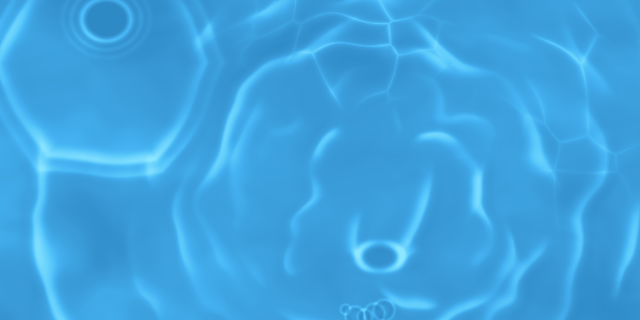
Write a WebGL 2 fragment shader that draws this texture.

```glsl
#version 300 es
precision highp float;
// Sunlit pool water: soft blue shading crossed by thin caustic crests.
// Noisy rings spread from two drops and a polar cell web joins them; the
// summed light is finally mapped through a blue colour ramp.
uniform vec2 u_resolution;
out vec4 fragColor;

float hash(vec2 p) {
    vec3 q = fract(p.xyx * 0.1031);
    q += dot(q, q.yzx + 33.33);
    return fract((q.x + q.y) * q.z);
}

float noise(vec2 p) {
    vec2 i = floor(p), f = fract(p);
    f = f * f * f * (f * (f * 6.0 - 15.0) + 10.0);
    return mix(mix(hash(i), hash(i + vec2(1, 0)), f.x),
               mix(hash(i + vec2(0, 1)), hash(i + vec2(1, 1)), f.x), f.y);
}

float fbm(vec2 p) {
    float sum = 0.0, amp = 0.55;
    for (int i = 0; i < 4; i++) {
        sum += amp * noise(p);
        p = mat2(0.8, 0.6, -0.6, 0.8) * p * 2.03 + 11.7;
        amp *= 0.46;
    }
    return sum;
}

float bell(float d, float w) { return exp(-d * d / (w * w)); }

// Caustic fold: steep outside, soft glow inside, faint shadow beyond.
float crest(float d, float w) {
    float side = d < 0.0 ? 2.4 : 1.0;
    return 0.55 * bell(d, w * side) + 0.28 * bell(d, w * 3.5)
         - 0.2 * bell(d - 3.0 * w, w * 2.2);
}

// Broken concentric crests; wobble and strength vary with direction.
float rings(vec2 q, float first, float gap, int count, float w, float seed) {
    float r = length(q), sum = 0.0;
    vec2 dir = q / max(r, 0.001);
    for (int i = 0; i < count; i++) {
        float k = float(i);
        vec2 shift = vec2(k * 7.3 + seed, k * 3.1 + 20.0);
        float wobble = (noise(dir * 2.2 + shift) - 0.5) * gap * 1.6
                     + (noise(q * 9.0 + shift) - 0.5) * gap * 0.45;
        float strength = smoothstep(0.3, 0.85, noise(dir * 2.6 + shift + 40.0));
        sum += strength * crest(r - first - gap * k - wobble, w);
    }
    return sum;
}

// Cell borders as the gap between the two nearest feature points.
float cellGap(vec2 p) {
    vec2 base = floor(p);
    float near = 9.0, next = 9.0;
    for (int y = -1; y <= 1; y++)
    for (int x = -1; x <= 1; x++) {
        vec2 c = base + vec2(x, y);
        float d = length(c + 0.15 + 0.7 * vec2(hash(c), hash(c + 57.0)) - p);
        next = min(next, max(near, d));
        near = min(near, d);
    }
    return next - near;
}

// Bowed streak from a to b, fading at both ends.
float streak(vec2 p, vec2 a, vec2 b, float bow, float w) {
    vec2 ab = b - a;
    float len = length(ab), t = dot(p - a, ab) / (len * len);
    float d = dot(p - a, vec2(ab.y, -ab.x)) / len - bow * 4.0 * t * (1.0 - t);
    return crest(d, w) * smoothstep(-0.08, 0.12, t) * smoothstep(1.1, 0.5, t);
}

float hexRadius(vec2 q) {
    vec2 a = abs(q);
    return mix(max(a.x * 0.866 + a.y * 0.5, a.y), length(q), 0.25);
}

vec3 waterColour(float v) {
    vec3 c = mix(vec3(0.18, 0.54, 0.77), vec3(0.22, 0.60, 0.84), clamp((v + 0.07) / 0.4, 0.0, 1.0));
    c = mix(c, vec3(0.24, 0.64, 0.88), clamp((v - 0.33) / 0.27, 0.0, 1.0));
    c = mix(c, vec3(0.27, 0.70, 0.95), clamp((v - 0.60) / 0.25, 0.0, 1.0));
    c = mix(c, vec3(0.34, 0.78, 0.98), clamp((v - 0.85) / 0.25, 0.0, 1.0));
    return mix(c, vec3(0.55, 0.90, 1.0), clamp((v - 1.1) / 0.6, 0.0, 1.0));
}

void main() {
    vec2 p = gl_FragCoord.xy / u_resolution.y;
    p.x += 1.0 - 0.5 * u_resolution.x / u_resolution.y;
    vec2 warp = vec2(noise(p * 5.0), noise(p * 5.0 + 31.0)) - 0.5;

    // Broad shading, paler towards the lower left
    float light = 0.33 + 1.2 * (fbm(p * vec2(2.6, 3.6) + warp * 0.5) - 0.5);
    light += 0.2 * smoothstep(0.9, 0.0, length(p - vec2(0.2, 0.1)));

    // Wide rings and the cell web around the main drop
    vec2 q = p - vec2(1.18, 0.40);
    float dome = hexRadius(p - vec2(0.32, 0.80) + warp * 0.03);
    float outside = smoothstep(0.27, 0.34, dome);
    light += outside * rings(q, 0.27, 0.085, 11, 0.0105, 5.0);
    vec2 polar = vec2(atan(q.x, q.y) * 2.7, length(q) * 7.0) + warp * 0.9;
    float web = smoothstep(0.25, 0.7, noise(p * 4.5 + 70.0))
              * smoothstep(0.75, 0.2, length((p - vec2(1.42, 0.76)) * vec2(0.8, 1.2)))
              * smoothstep(0.24, 0.36, length(q));
    float border = cellGap(polar);
    light += web * (0.65 * exp(-border * 11.0) + 0.25 * exp(-border * 3.5) - 0.08);

    // Six-sided front and close rings of the upper drop
    float front = 0.4 + 0.6 * noise(p * 6.0 + 9.0);
    light += front * (crest(dome - 0.30, 0.010) + 0.6 * crest(dome - 0.345, 0.008));
    light += 0.1 * (1.0 - outside) * (noise(vec2(p.x * 14.0, p.y * 2.0)) - 0.5);
    vec2 drop = (p - vec2(0.33, 0.94)) * vec2(1.0, 1.1) + warp * 0.012;
    float dr = length(drop);
    light += 0.85 * bell(dr - 0.076, 0.011) + 0.35 * bell(dr - 0.108, 0.009)
           + 0.2 * bell(dr - 0.135, 0.009) - 0.35 * smoothstep(0.07, 0.05, dr);

    // Splash: dark oval, bright rim and rising streaks
    vec2 s = (p - vec2(1.195, 0.205)) * vec2(0.75, 1.15) + warp * 0.02;
    float sr = length(s);
    float rim = 0.45 + 0.65 * smoothstep(0.0, 0.05, abs(s.x));
    light += rim * bell(sr - 0.052, 0.013) - 0.35 * smoothstep(0.045, 0.025, sr);
    light += streak(p, vec2(1.26, 0.22), vec2(1.35, 0.50), 0.02, 0.010);
    light += 0.7 * streak(p, vec2(1.11, 0.20), vec2(1.13, 0.35), -0.01, 0.009);

    // Bubbles near the lower edge
    for (int i = 0; i < 5; i++) {
        float k = float(i);
        vec2 c = vec2(1.08 + 0.03 * k, 0.045 * hash(vec2(k, 3.0)));
        float d = length(p - c) - mix(0.012, 0.034, hash(vec2(k, 8.0)));
        light += 0.45 * bell(d, 0.005) - 0.2 * bell(d + 0.01, 0.007);
    }
    fragColor = vec4(waterColour(light), 1.0);
}
```
